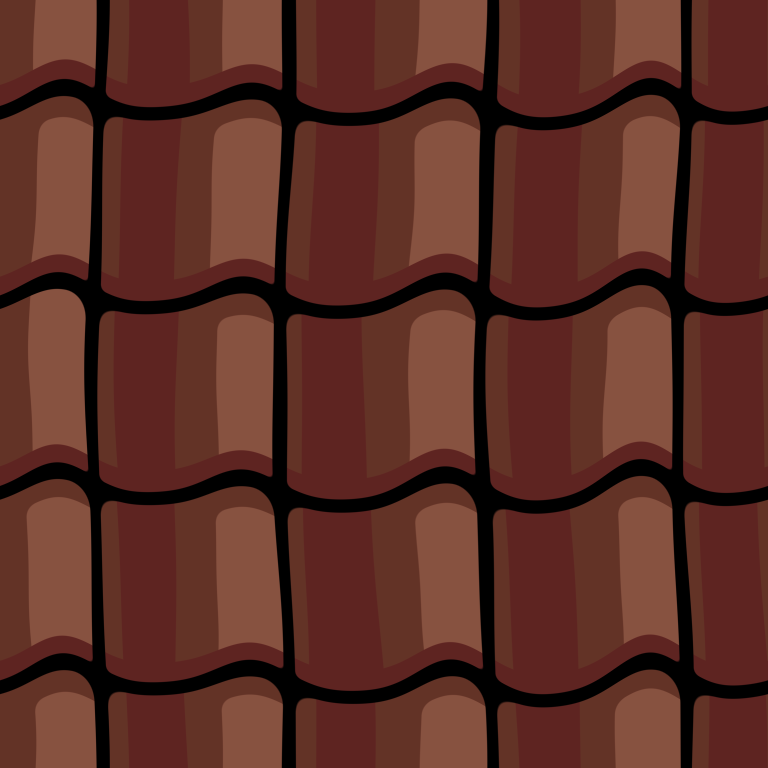
Write a WebGL 2 fragment shader that draws this texture.

```glsl
#version 300 es
precision highp float;
// Cartoon clay roof tiles: a 4 by 4 wrapping grid of wavy pantiles with black joints.
// The plane is bent by low sine waves, then each cell is shaded in flat bands
// whose edges shift a little from tile to tile.

uniform vec2 u_resolution;
out vec4 fragColor;

const float TAU = 6.2831853;
const float CELL = 0.25;
const vec3 DARK_RED = vec3(0.37, 0.14, 0.13);
const vec3 BROWN = vec3(0.39, 0.20, 0.15);
const vec3 LIGHT_CLAY = vec3(0.53, 0.32, 0.25);

float hash(vec2 p) {
    vec3 q = fract(p.xyx * vec3(0.1031, 0.1030, 0.0973));
    q += dot(q, q.yzx + 33.33);
    return fract((q.x + q.y) * q.z);
}

// Signed variation of a tile, from -1 to 1
float vary(vec2 tile, float seed) {
    return 2.0 * hash(tile + seed * 7.3) - 1.0;
}

float smoothMin(float a, float b, float k) {
    float h = max(k - abs(a - b), 0.0) / k;
    return min(a, b) - h * h * k * 0.25;
}

// Height of the tile profile: a flat trough, then a tighter crest
float profile(float u) {
    return -cos(TAU * (u - 0.30)) + 0.15 * cos(2.0 * TAU * (u - 0.82));
}

void main() {
    vec2 p = gl_FragCoord.xy / u_resolution;
    float aa = 0.75 / min(u_resolution.x, u_resolution.y);

    // Columns: uneven spacing and a slow sideways sway
    float sway = 0.0095 * cos(TAU * (p.x - 0.82)) + 0.007 * cos(TAU * p.y)
               + 0.0015 * sin(TAU * (3.0 * p.y + 2.0 * p.x));
    float across = (p.x - 0.1296 - sway) / CELL;
    float u = fract(across);

    // Rows: follow the profile, with uneven wave height
    float swell = 0.0195 + 0.004 * cos(TAU * (p.x - 0.75));
    float rise = swell * profile(u) - 0.0045 * cos(TAU * (p.x - 0.55))
               + 0.002 * sin(TAU * (p.y + p.x));
    float up = (p.y - 0.112 - rise) / CELL;
    float v = fract(up);
    vec2 tile = mod(vec2(floor(across), floor(up)), 4.0);

    // Distances in canvas units from the joints around the tile
    float above = v * CELL;
    float below = CELL - above;
    float slant = v - 0.5;

    // Dark trough with slightly tilted sides
    float troughLeft = 0.125 + 0.02 * vary(tile, 1.0) + 0.025 * slant * vary(tile, 2.0);
    float troughRight = 0.445 + 0.025 * vary(tile, 3.0) + 0.03 * slant * vary(tile, 4.0);
    float trough = min(u - troughLeft, troughRight - u) * CELL;
    vec3 color = mix(BROWN, DARK_RED, smoothstep(-aa, aa, trough));

    // Lit crest, softly cornered; a single tile is lit right up to its joint
    float lightLeft = 0.65 + 0.03 * vary(tile, 5.0) + 0.03 * slant * vary(tile, 6.0)
                    + 0.004 * sin(TAU * (v * 1.5 + hash(tile)));
    float topGap = tile == vec2(3.0, 1.0) ? 0.0 : 0.038 + 0.004 * vary(tile, 7.0);
    float crest = smoothMin((u - lightLeft) * CELL, below - topGap, 0.014);
    color = mix(color, LIGHT_CLAY, smoothstep(-aa, aa, crest));

    // Dark lip along the lower end
    float lip = 0.035 + 0.002 * vary(tile, 8.0) - above;
    color = mix(color, DARK_RED, smoothstep(-aa, aa, lip));

    // Black joints, filleted under each row line
    float uprightWidth = 0.0082 + 0.0012 * sin(TAU * (2.0 * p.y + p.x));
    float rowWidth = 0.0096 + 0.0012 * profile(u);
    float upright = min(u, 1.0 - u) * CELL - uprightWidth;
    float rowLine = min(above, below) - rowWidth;
    float joint = smoothMin(upright, rowLine, v > 0.5 ? 0.03 : 0.008);
    color *= smoothstep(-aa, aa, joint);

    fragColor = vec4(color, 1.0);
}
```
